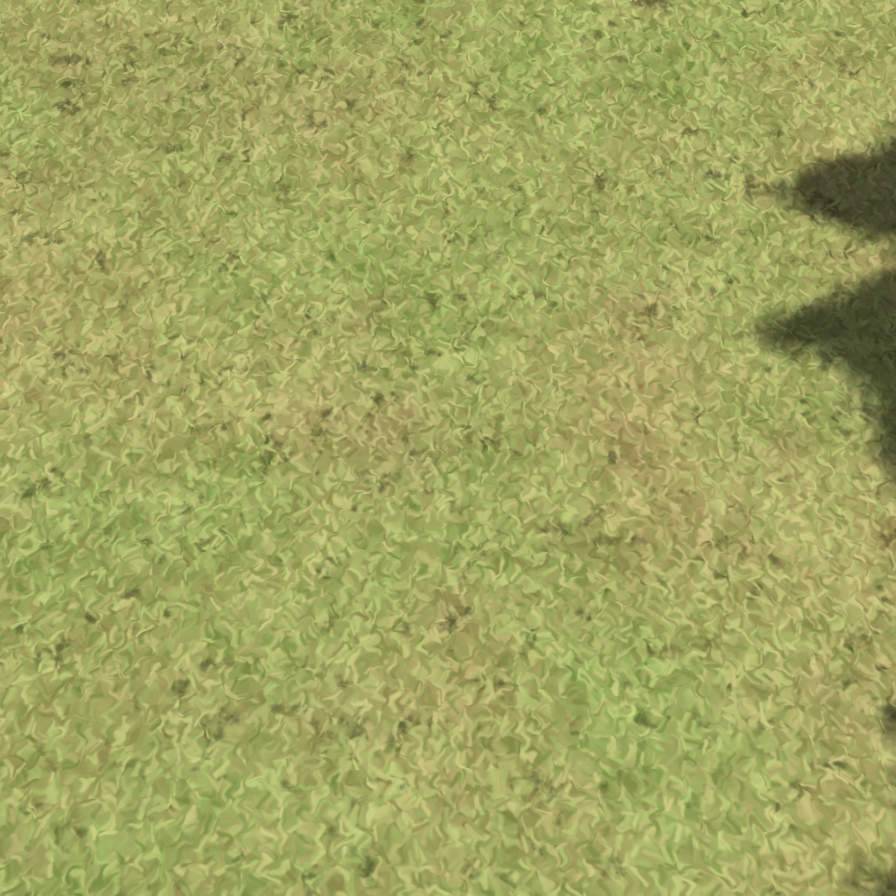
Write a WebGL 1 fragment shader that draws this texture.

```glsl
precision highp float;
uniform vec2 u_resolution;

#define BLADE_DENSITY 56.0
#define BLADE_HALF_LENGTH 0.48
#define BLADE_LEAN 1.15
#define BLADE_CONTRAST 0.135
#define CLUMP_CONTRAST 0.13
#define DRYNESS 0.62
#define SHADE_DEPTH 0.56

const vec3 GRASS = vec3(0.655, 0.675, 0.395);
const vec3 SOIL = vec3(0.63, 0.54, 0.37);
const vec3 GREEN_SHIFT = vec3(-0.055, 0.012, -0.025);
const vec3 SHADE_TINT = vec3(0.97, 1.0, 1.02);

float hash(vec2 p) {
  vec3 q = fract(vec3(p.xyx) * 0.1031);
  q += dot(q, q.yzx + 33.33);
  return fract((q.x + q.y) * q.z);
}

float noise(vec2 p) {
  vec2 i = floor(p), f = fract(p);
  f = f * f * (3.0 - 2.0 * f);
  return mix(mix(hash(i), hash(i + vec2(1.0, 0.0)), f.x),
             mix(hash(i + vec2(0.0, 1.0)), hash(i + 1.0), f.x), f.y);
}

// Signed fractal noise, roughly -0.5 to 0.5
float fbm(vec2 p) {
  float sum = 0.0, amp = 0.5;
  for (int i = 0; i < 4; i++) {
    sum += amp * (noise(p) - 0.5);
    p = mat2(1.6, 1.2, -1.2, 1.6) * p + 17.3;
    amp *= 0.55;
  }
  return sum;
}

float bell(float x, float center, float width) {
  float d = (x - center) / width;
  return exp(-d * d);
}

float patchAt(vec2 p, vec2 center, vec2 size) {
  vec2 d = (p - center) / size;
  return exp(-dot(d, d));
}

// Overlapping soft blades: x = brightness, y = hue, both -1 to 1
vec2 blades(vec2 ground) {
  vec2 look = vec2(-0.25, 0.0);
  for (int layer = 0; layer < 3; layer++) {
    float k = float(layer);
    vec2 p = ground * (1.0 + 0.13 * k) + 100.0 + 31.7 * k;
    vec2 cell = floor(p);
    for (int j = -1; j <= 1; j++) {
      for (int i = -1; i <= 1; i++) {
        vec2 id = cell + vec2(float(i), float(j));
        vec2 root = id + vec2(hash(id + 3.1), hash(id + 47.7));
        float angle = (hash(id + 11.9) * 2.0 - 1.0) * BLADE_LEAN;
        vec2 dir = vec2(sin(angle), cos(angle));
        vec2 d = p - root;
        float along = clamp(dot(d, dir), -BLADE_HALF_LENGTH, BLADE_HALF_LENGTH);
        float cover = 0.85 * (1.0 - smoothstep(0.04, 0.38, length(d - dir * along)));
        vec2 blade = vec2(hash(id + 71.3), hash(id + 89.5)) * 2.0 - 1.0;
        look = mix(look, blade, cover);
      }
    }
  }
  return look;
}

// Tree shade reaching in from the right edge
float shade(vec2 uv) {
  float reach = 0.17 * bell(uv.y, 0.785, 0.052) + 0.15 * bell(uv.y, 0.635, 0.048)
              + 0.08 * bell(uv.y, 0.55, 0.085) + 0.05 * bell(uv.y, 0.19, 0.035)
              + 0.05 * bell(uv.y, 0.02, 0.06);
  float ragged = 0.09 * fbm(uv * 22.0) + 0.05 * fbm(uv * 60.0);
  return smoothstep(-0.005, 0.085, uv.x - 1.0 + reach + ragged);
}

void main() {
  vec2 uv = gl_FragCoord.xy / u_resolution;

  // Lawn receding upward, so blades shrink with distance
  vec2 ground = vec2((uv.x - 0.5) * (1.0 + 0.6 * uv.y), uv.y + 0.5 * uv.y * uv.y);
  vec2 wobble = vec2(noise(ground * 75.0), noise(ground * 75.0 + 50.0)) - 0.5;
  vec2 blade = blades(ground * BLADE_DENSITY + wobble * 0.7);
  float clump = fbm(ground * 13.0 + 5.0);
  float region = fbm(ground * 4.0 + 23.0);

  // Thin, dry places
  float bare = 0.8 * patchAt(uv, vec2(0.43, 0.51), vec2(0.08, 0.06))
             + 0.6 * patchAt(uv, vec2(0.22, 0.89), vec2(0.17, 0.07))
             + 0.5 * patchAt(uv, vec2(0.33, 0.21), vec2(0.13, 0.06));
  float dry = bare * (0.65 + 1.6 * clump)
            + 0.55 * smoothstep(0.08, 0.4, fbm(ground * 8.0 + 61.0));
  dry = clamp(dry, 0.0, 1.0);

  // Blade colour
  float tone = blade.x * BLADE_CONTRAST + clump * CLUMP_CONTRAST;
  vec3 color = GRASS + tone * vec3(1.0, 0.98, 0.82);
  color += GREEN_SHIFT * (0.75 * blade.y + 2.0 * region);
  color = mix(color, SOIL + tone * 0.8, dry * DRYNESS);

  // Dark gaps between tufts, denser where the turf is thin
  float gap = smoothstep(0.14, 0.42, fbm(ground * 38.0 + 7.0) + 0.15 * dry - 0.06 * blade.x);
  color *= 1.0 - 0.3 * gap;

  color *= mix(vec3(1.0), SHADE_TINT * (1.0 - SHADE_DEPTH), shade(uv));
  gl_FragColor = vec4(clamp(color, 0.0, 1.0), 1.0);
}
```
